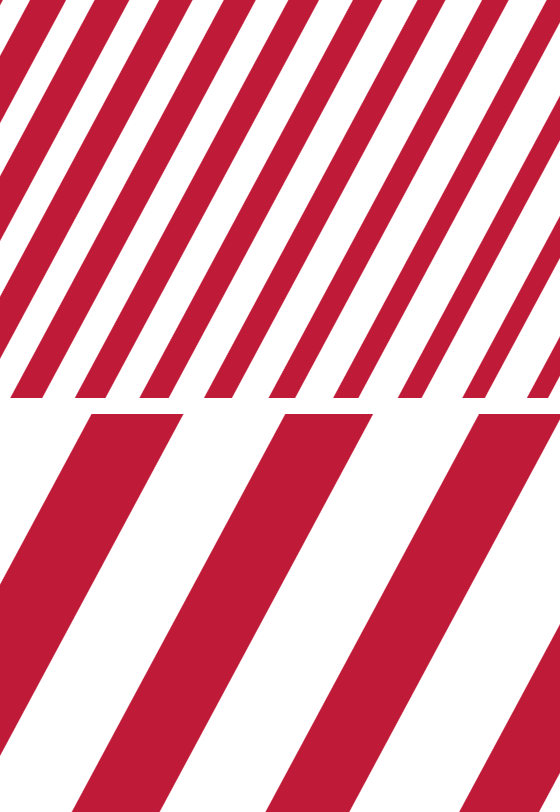
Top: the whole. Bottom: its middle third, enlarged.
Reproduce this pattern procedurally as a Shadertoy shader.

```glsl
// Antialiased coverage of a band, from its signed distance
float coverage(float dist, float pixel) {
    return clamp(0.5 - dist / pixel, 0.0, 1.0);
}

// Signed distance to the nearest slanted stripe; stripes thin out to the right
float stripeDistance(vec2 p) {
    float slant = 0.5366;
    float across = p.x + slant * (1.0 - p.y) - 0.1208;
    float spacing = 0.16056;
    float index = round(across / spacing);
    float halfWidth = 0.0453 - 0.0017 * index;
    return (abs(across - index * spacing) - halfWidth) / length(vec2(1.0, slant));
}

void mainImage(out vec4 fragColor, in vec2 fragCoord) {
    vec2 p = fragCoord / iResolution.y;
    float stripe = coverage(stripeDistance(p), 1.2 / iResolution.y);

    // Crimson stripes on white
    vec3 color = mix(vec3(1.0), vec3(0.75, 0.10, 0.215), stripe);
    fragColor = vec4(color, 1.0);
}
```
